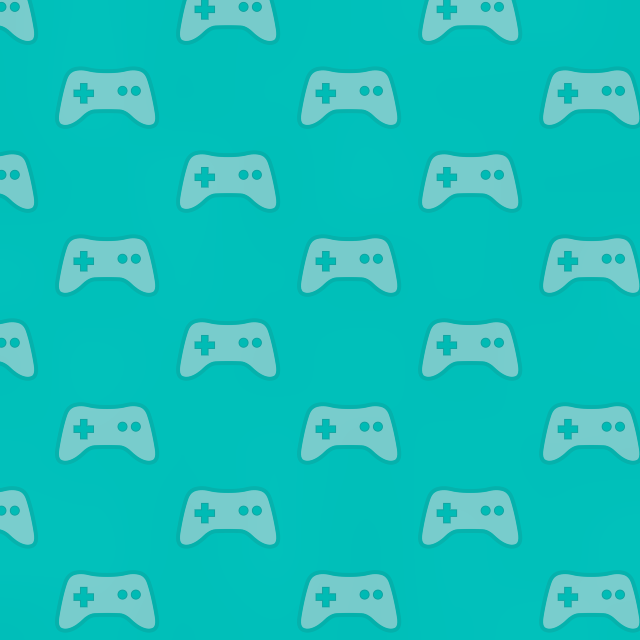
A Shadertoy shader for this pattern:

```glsl
// Pale game controllers with a darker rim, on a staggered teal lattice.
// Each body is a mirrored quadratic B-spline, measured by its distance to
// short chords; the cross and the buttons are cut out with simple distances.

float hash(vec2 p) {
    vec3 q = fract(p.xyx * vec3(0.1031, 0.1030, 0.0973));
    q += dot(q, q.yzx + 33.33);
    return fract((q.x + q.y) * q.z);
}

float valueNoise(vec2 p) {
    vec2 i = floor(p), f = fract(p);
    f = f * f * (3.0 - 2.0 * f);
    return mix(mix(hash(i), hash(i + vec2(1, 0)), f.x),
               mix(hash(i + vec2(0, 1)), hash(i + vec2(1, 1)), f.x), f.y);
}

float box(vec2 p, vec2 halfSize) {
    vec2 d = abs(p) - halfSize;
    return length(max(d, 0.0)) + min(max(d.x, d.y), 0.0);
}

// Signed distance to the body, negative inside
float controllerBody(vec2 p) {
    // Spline controls of the right half, from top centre to bottom centre
    const vec2 control[12] = vec2[12](
        vec2(-14, 29.2), vec2(14, 29.2), vec2(31, 33.5), vec2(45, 30),
        vec2(50.5, 14), vec2(55.5, -8), vec2(59, -30), vec2(50, -34),
        vec2(37, -29), vec2(22, -14.6), vec2(8, -14), vec2(-8, -14));
    p.x = abs(p.x);
    float nearest = 1e6, side = 1.0;
    vec2 a = 0.5 * (control[0] + control[1]);
    for (int i = 1; i < 11; i++) {
        vec2 start = 0.5 * (control[i - 1] + control[i]);
        vec2 end = 0.5 * (control[i] + control[i + 1]);
        for (int k = 1; k <= 6; k++) {
            float t = float(k) / 6.0;
            vec2 b = mix(mix(start, control[i], t), mix(control[i], end, t), t);
            vec2 e = b - a, w = p - a;
            vec2 gap = w - e * clamp(dot(w, e) / dot(e, e), 0.0, 1.0);
            nearest = min(nearest, dot(gap, gap));
            // A ray to the right flips the side at every crossing
            if ((a.y > p.y) != (b.y > p.y) && p.x < a.x + e.x * w.y / e.y) side = -side;
            a = b;
        }
    }
    return side * sqrt(nearest);
}

// Signed distance to the cross and the two round buttons
float controls(vec2 p) {
    vec2 c = p - vec2(-28, 5);
    float cross = min(box(c, vec2(12, 4.2)), box(c, vec2(4.2, 12)));
    float buttons = length(vec2(abs(p.x - 26.5) - 8.0, p.y - 8.0)) - 5.7;
    return min(cross, buttons);
}

float cover(float d, float pixel) {
    return smoothstep(0.6, -0.6, d / pixel);
}

void mainImage(out vec4 fragColor, in vec2 fragCoord) {
    // Shape units: 768 to the canvas height
    vec2 uv = fragCoord / iResolution.y;
    float pixel = 768.0 / iResolution.y;

    // Staggered lattice: every other row moves by half a column
    vec2 p = uv * 768.0 - vec2(128.5, 651);
    float row = round(p.y / 100.75);
    p.y -= row * 100.75;
    p.x -= 145.25 * mod(row, 2.0);
    p.x -= 290.5 * round(p.x / 290.5);

    float body = controllerBody(p);
    float holes = controls(p);

    // Ground, rim and body
    vec3 ground = vec3(0.0, 0.752, 0.73);
    vec3 rim = vec3(0.02, 0.695, 0.675);
    vec3 color = mix(ground, rim, cover(body - 4.8, pixel));
    color = mix(color, vec3(0.47, 0.80, 0.80), cover(body, pixel));

    // Cut-outs with a thin dark edge
    color = mix(color, vec3(0.06, 0.64, 0.63), cover(holes - 0.3, pixel));
    color = mix(color, vec3(0.0, 0.735, 0.71), cover(holes + 0.8, pixel));

    // Faint blotches
    color += 0.012 * (valueNoise(uv * 7.0) - 0.5);
    fragColor = vec4(clamp(color, 0.0, 1.0), 1.0);
}
```
